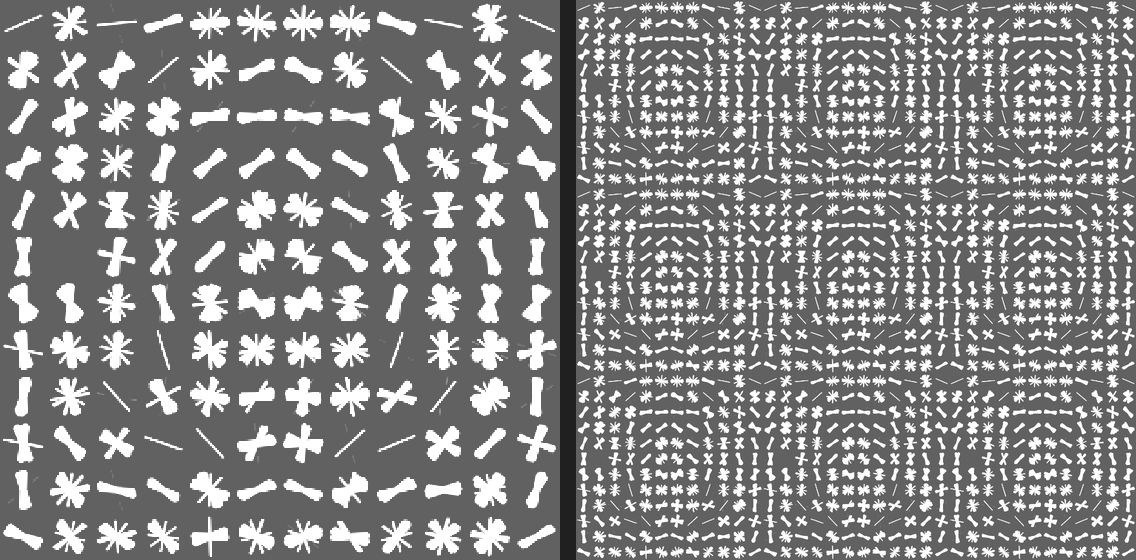
Left, the tile; right, the same tile 3 across and 3 down.
Write a three.js fragment shader that draws this pattern.

```glsl
// Twelve by twelve grid of white bone, cross and star shaped direction glyphs on grey.
varying vec2 vUv;

float hash(vec2 p) {
  return fract(sin(dot(p, vec2(127.1, 311.7))) * 43758.5453);
}

// Bar through the centre, with rounded ends
float bar(vec2 p, float angle, float reach, float width) {
  vec2 dir = vec2(cos(angle), sin(angle));
  float along = clamp(dot(p, dir), width - reach, reach - width);
  return length(p - dir * along) - width;
}

// Five bars of uneven length, spread to both sides of an angle
float fan(vec2 p, float angle, float spread, float width, vec2 seed) {
  float d = 1.0;
  for (int i = -2; i <= 2; i++) {
    float k = float(i);
    float reach = mix(0.37, 0.44, hash(seed + 3.7 * k));
    d = min(d, bar(p, angle + 0.5 * k * spread, reach, width));
  }
  return d;
}

// Thin spikes between the main arms
float spikes(vec2 p, float angle, vec2 seed) {
  float d = 1.0;
  for (int i = 1; i <= 3; i++) {
    float k = float(i);
    float h = hash(seed + 5.3 * k);
    d = min(d, bar(p, angle + 0.785 * k + 0.3 * (h - 0.5), 0.34 + 0.09 * h, 0.026 + 0.02 * h));
  }
  return d;
}

float ink(float d) {
  return 1.0 - smoothstep(-0.012, 0.012, d);
}

void main() {
  vec2 cell = floor(vUv * 12.0);
  vec2 g = fract(vUv * 12.0) * 21.0;

  // Softly stepped outline, 21 steps to a cell
  vec2 p = (floor(g) + smoothstep(0.2, 0.8, fract(g))) / 21.0 - 0.5;

  // The right half mirrors the main directions of the left half
  vec2 seed = vec2(min(cell.x, 11.0 - cell.x), cell.y);
  if (cell.x > 5.5) p.x = -p.x;

  // Main fan follows rings around the middle: stick, bone or bow tie
  vec2 fromMiddle = seed - 5.5;
  float angle = atan(fromMiddle.x, -fromMiddle.y)
    + 1.0 * (hash(seed + 1.3) - 0.5) + 0.25 * (hash(cell + 2.9) - 0.5);
  float kind = hash(seed + 17.1);
  float spread = mix(0.1, 0.27, hash(cell + 4.1));
  float width = mix(0.065, 0.09, hash(cell + 6.7));
  if (kind < 0.1) {
    spread = 0.0;
    width = 0.028;
  } else if (kind > 0.82) {
    spread = 0.46;
  }
  float d = fan(p, angle, spread, width, cell + 8.3);

  // Crossing fan and star spikes in some cells
  if (kind > 0.1 && hash(seed + 23.9) < 0.52) {
    float turn = mix(0.75, 1.6, hash(cell + 11.3));
    float cross = hash(cell + 13.7);
    d = min(d, fan(p, angle + turn, 0.24 * cross, mix(0.03, 0.07, cross), cell + 15.1));
  }
  if (kind > 0.1 && hash(seed + 31.7) < 0.38) {
    d = min(d, spikes(p, angle, cell + 19.3));
  }

  // One empty cell
  if (cell == vec2(1.0, 6.0)) d = 1.0;

  // Faint grey ticks at the rim of a few cells
  float tick = bar(p, 6.283 * hash(cell + 37.3), 0.43, 0.014);
  tick = max(tick, 0.27 - length(p));
  float faint = ink(tick) * step(hash(cell + 41.9), 0.28);
  vec3 colour = mix(vec3(0.38), vec3(mix(0.44, 0.58, hash(cell + 43.1))), faint);

  gl_FragColor = vec4(mix(colour, vec3(1.0), ink(d)), 1.0);
}
```
